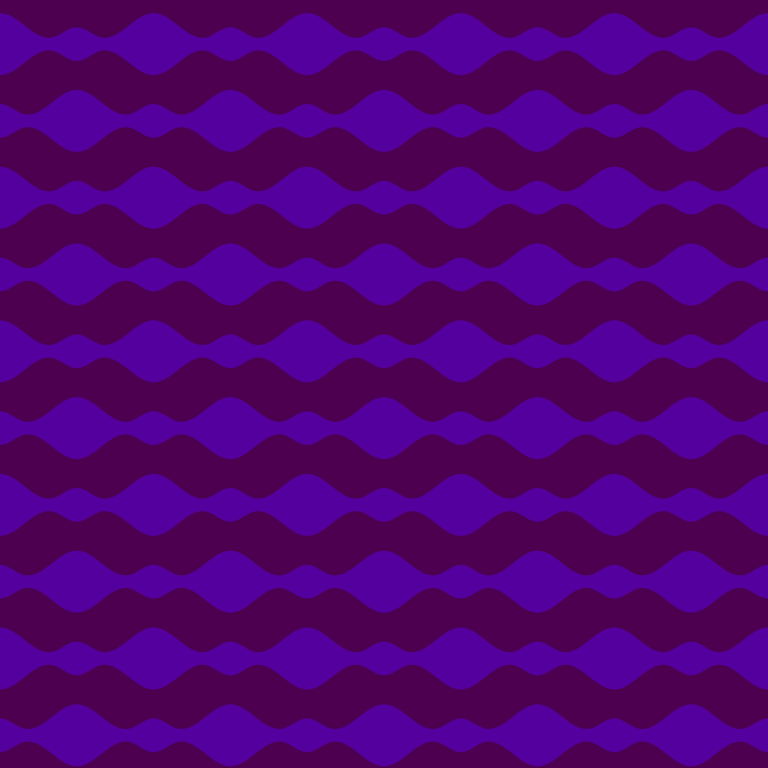
Write a WebGL 2 fragment shader that draws this pattern.

```glsl
#version 300 es
precision highp float;

#define COLUMNS 5.0
#define ROWS 10.0
#define ROW_CENTER 0.426
#define BULB_HALF 0.403
#define BEAD_HALF 0.219
#define NECK_HALF 0.082
#define NECK_POS 0.32
#define PLUM vec3(0.30, 0.0, 0.31)
#define VIOLET vec3(0.33, 0.0, 0.62)

uniform vec2 u_resolution;
out vec4 fragColor;

const float PI = 3.14159265;

// Cosine ease from 0 to 1
float ease(float t) {
  return 0.5 - 0.5 * cos(PI * clamp(t, 0.0, 1.0));
}

// Half thickness of a band in row heights: bulb at 0, neck, bead at 0.5
float bandHalf(float phase) {
  float x = abs(fract(phase + 0.5) - 0.5);
  float bulb = mix(BULB_HALF, NECK_HALF, ease(x / NECK_POS));
  float bead = mix(NECK_HALF, BEAD_HALF, ease((x - NECK_POS) / (0.5 - NECK_POS)));
  return x < NECK_POS ? bulb : bead;
}

void main() {
  vec2 cell = gl_FragCoord.xy / u_resolution * vec2(COLUMNS, ROWS);
  vec2 pixel = vec2(COLUMNS, ROWS) / u_resolution;

  // Alternate rows shift by half a repeat
  float fromCenter = cell.y - ROW_CENTER;
  float row = floor(fromCenter + 0.5);
  float y = fromCenter - row;
  float phase = cell.x + 0.5 * mod(row + 1.0, 2.0);

  // Edge coverage, corrected for the slope of the outline
  float rise = 0.5 * (bandHalf(phase + pixel.x) - bandHalf(phase - pixel.x));
  float edge = (bandHalf(phase) - abs(y)) / length(vec2(rise, pixel.y));
  float coverage = clamp(edge + 0.5, 0.0, 1.0);

  fragColor = vec4(mix(PLUM, VIOLET, coverage), 1.0);
}
```
